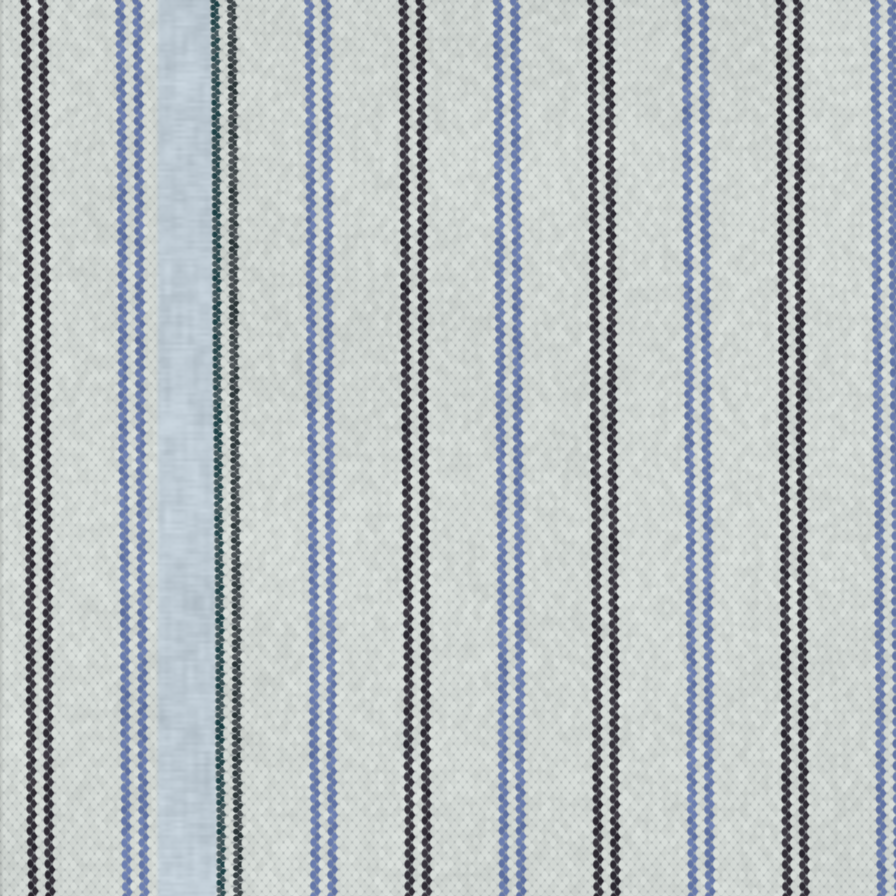
A Shadertoy shader for this texture:

```glsl
// Woven shirting cloth: paired dark and blue warp stripes on a pale ground, with one
// smooth pale-blue band beside a teal pair. Each warp thread is a column of oval
// stitches, staggered by half a stitch against its neighbours, over a grey weft.

#define STRIPE_PITCH 0.1053    // distance between neighbouring stripe pairs
#define FIRST_STRIPE 0.039     // centre of the leftmost pair at the top edge
#define THREADS 22.0           // warp threads per stripe pitch
#define STITCHES 82.0          // stitches over the canvas height
#define LEAN 0.0072            // sideways drift from top to bottom
#define BAND_LEFT 0.176        // left edge of the smooth band
#define TEAL_STRIPE 2.0        // index of the odd pair beside the band
#define GROUND vec3(0.825, 0.847, 0.832)
#define WEFT vec3(0.665, 0.690, 0.690)
#define DARK vec3(0.205, 0.190, 0.225)
#define BLUE vec3(0.405, 0.475, 0.665)
#define BAND vec3(0.735, 0.785, 0.825)

float hash(vec2 p) {
    vec3 q = fract(vec3(p.xyx) * 0.1031);
    q += dot(q, q.yzx + 33.33);
    return fract((q.x + q.y) * q.z);
}

float noise(vec2 p) {
    vec2 i = floor(p), f = fract(p);
    f = f * f * (3.0 - 2.0 * f);
    return mix(mix(hash(i), hash(i + vec2(1, 0)), f.x),
               mix(hash(i + vec2(0, 1)), hash(i + vec2(1, 1)), f.x), f.y);
}

float stripeIndex(float column) {
    return floor((column + 0.5 * THREADS) / THREADS);
}

// Two coloured threads, two pale ones, two coloured threads
bool isColoured(float column) {
    float offset = abs(column + 0.5 - THREADS * stripeIndex(column));
    return offset > 1.0 && offset < 3.0;
}

vec3 threadColour(float column, float variation) {
    if (!isColoured(column)) return GROUND + 0.04 * (variation - 0.5);
    float stripe = stripeIndex(column);
    vec3 colour = mod(stripe, 2.0) < 0.5 ? DARK : BLUE;
    if (stripe == TEAL_STRIPE) {
        float rightSide = step(THREADS * stripe, column);
        vec3 teal = mix(vec3(0.15, 0.29, 0.31), vec3(0.21, 0.25, 0.26), rightSide);
        colour = mix(teal, vec3(0.33, 0.34, 0.36), 0.6 * variation);
    }
    return colour + 0.07 * (variation - 0.5);
}

void mainImage(out vec4 fragColor, in vec2 fragCoord) {
    vec2 uv = fragCoord / iResolution.xy;
    float threadWidth = STRIPE_PITCH / THREADS;

    // Leaning, slightly wavering warp coordinate, in threads
    float x = uv.x - LEAN * (1.0 - uv.y) + 0.0012 * (noise(uv * vec2(3.0, 12.0)) - 0.5);
    float warp = (x - FIRST_STRIPE) / threadWidth;
    float row = STITCHES * (uv.y + 0.002 * noise(uv * vec2(9.0, 3.0)));
    float softness = 0.25 + 0.5 / (iResolution.x * threadWidth);

    // Lay the stitches of the nearest columns over the weft
    vec3 colour = WEFT;
    float centre = floor(warp);
    for (float i = -1.0; i <= 1.0; i++) {
        float column = centre + i;
        bool coloured = isColoured(column);
        bool teal = coloured && stripeIndex(column) == TEAL_STRIPE;
        float v = row * (teal ? 1.5 : 1.0) + 0.5 * mod(column, 2.0);
        vec2 radius = coloured ? vec2(0.72, 0.40) : vec2(0.78, 0.41);
        vec2 p = vec2(warp - column - 0.5, fract(v) - 0.5) / radius;
        float cover = 1.0 - smoothstep(1.0 - softness, 1.0 + softness, length(p));
        vec3 stitch = threadColour(column, hash(vec2(column + 50.0, floor(v))));
        colour = mix(colour, stitch, cover);
    }

    // Smooth band with faint cross fibres and brushed streaks
    float bandRight = THREADS * TEAL_STRIPE - 3.0;
    float band = smoothstep(-0.004, 0.004, uv.x - BAND_LEFT)
               * (1.0 - smoothstep(-0.6, 0.4, warp - bandRight));
    float fibres = noise(uv * vec2(70.0, 300.0)) + noise(uv * vec2(160.0, 40.0)) - 1.0;
    vec3 bandColour = BAND + 0.045 * fibres + 0.04 * (noise(uv * vec2(40.0, 9.0)) - 0.5);
    colour = mix(colour, mix(bandColour, colour, 0.06), band);

    // Uneven tone across the cloth, and a dim left selvedge
    colour += 0.025 * (noise(uv * 5.0) - 0.5) + 0.03 * (noise(uv * 90.0) - 0.5);
    colour *= mix(0.9, 1.0, smoothstep(0.0, 0.005, uv.x));
    fragColor = vec4(clamp(colour, 0.0, 1.0), 1.0);
}
```
